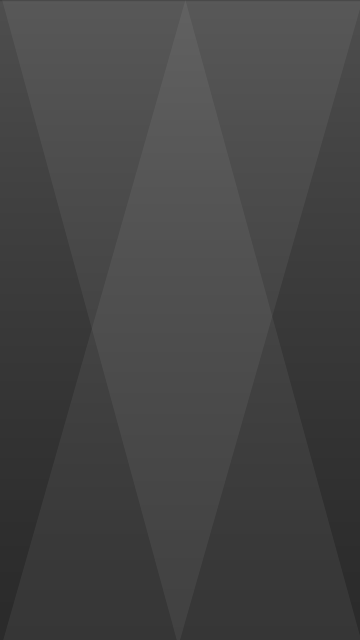
A Shadertoy shader for this background:

```glsl
// Dark grey vertical gradient under two crossing translucent triangles.

// Backdrop
const vec3 TOP_GREY = vec3(0.306);
const vec3 BOTTOM_GREY = vec3(0.167);
const float GRADIENT_CURVE = 1.3;

// Triangle sides as (x at the bottom, x at the top), in canvas widths
const vec2 DOWN_LEFT = vec2(0.491, 0.006);
const vec2 DOWN_RIGHT = vec2(0.500, 1.007);
const vec2 UP_LEFT = vec2(0.009, 0.515);
const vec2 UP_RIGHT = vec2(1.003, 0.515);
const float VEIL_OPACITY = 0.055;

// Thin shade along the top border, in canvas heights
const float BORDER_HEIGHT = 0.002;
const float BORDER_SHADE = 0.83;

// Smooth coverage of the area to the right of a slanted side
float rightOf(vec2 uv, vec2 side) {
    float pixel = 1.0 / iResolution.x;
    float offset = uv.x - mix(side.x, side.y, uv.y);
    return smoothstep(-0.6 * pixel, 0.6 * pixel, offset);
}

float between(vec2 uv, vec2 leftSide, vec2 rightSide) {
    return rightOf(uv, leftSide) * (1.0 - rightOf(uv, rightSide));
}

void mainImage(out vec4 fragColor, in vec2 fragCoord) {
    vec2 uv = fragCoord / iResolution.xy;

    // Backdrop gradient
    vec3 color = mix(BOTTOM_GREY, TOP_GREY, pow(uv.y, GRADIENT_CURVE));

    // Two white veils; their overlap forms the brighter diamond
    float down = between(uv, DOWN_LEFT, DOWN_RIGHT);
    float up = between(uv, UP_LEFT, UP_RIGHT);
    color = mix(color, vec3(1.0), VEIL_OPACITY * down);
    color = mix(color, vec3(1.0), VEIL_OPACITY * up);

    // Top border
    float halfPixel = 0.5 / iResolution.y;
    float edge = 1.0 - BORDER_HEIGHT;
    float border = smoothstep(edge - halfPixel, edge + halfPixel, uv.y);
    color *= mix(1.0, BORDER_SHADE, border);

    fragColor = vec4(color, 1.0);
}
```
